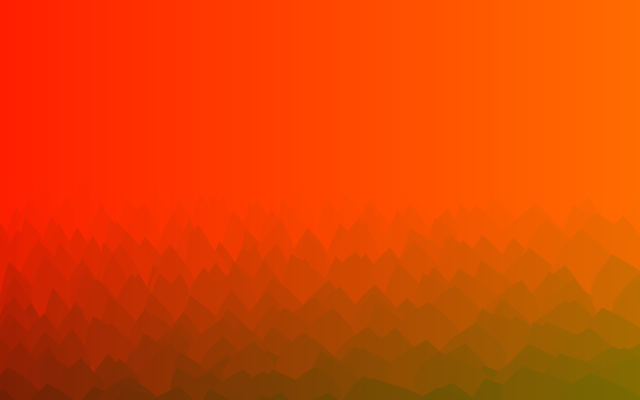
Write a Shadertoy shader that draws this background.

```glsl
// Overlapping pointed flame leaves rising from dark olive into a red-orange gradient.

const int ROWS = 18;
const float TOP = 0.535;      // height of the tallest row of tips
const float BEND = 0.35;      // leaves grow wider towards the right

float hash(vec2 p) {
    vec3 q = fract(p.xyx * vec3(0.1031, 0.1030, 0.0973));
    q += dot(q, q.yzx + 33.33);
    return fract((q.x + q.y) * q.z);
}

// Glowing backdrop, red at the left and orange at the right
vec3 skyColor(float x) {
    return mix(vec3(1.0, 0.12, 0.0), vec3(1.0, 0.42, 0.0), x);
}

// Shade of the nearest leaves, brown at the left and olive at the right
vec3 shadeColor(float x) {
    return mix(vec3(0.41, 0.12, 0.02), vec3(0.40, 0.42, 0.01), x);
}

// Coverage of a leaf with its tip at the given place; size = half width, height
float leaf(vec2 p, vec2 tip, vec2 size, float lean, float blur) {
    float t = clamp((tip.y - p.y) / size.y, 0.0, 1.0);
    float halfWidth = size.x * sin(t * 2.2);
    float axis = tip.x + lean * size.x * t * (2.0 - t);
    return clamp((halfWidth - abs(p.x - axis)) / blur, 0.0, 1.0);
}

// Paint one row of jittered leaves over the colour behind it
vec3 paintRow(vec3 color, vec2 p, float x, float row, float blur) {
    float depth = row / float(ROWS - 1);
    float pitch = mix(0.056, 0.086, depth);
    float shift = hash(vec2(row, 7.0));
    float cell = floor(p.x / pitch - shift);
    for (int i = -2; i <= 2; i++) {
        vec2 id = vec2(cell + float(i) + 40.0, row * 3.0 + 1.0);
        float jitter = hash(id);
        float rise = hash(id + 17.3);
        float lean = hash(id + 51.7) * 1.3 - 0.45;
        vec2 tip = vec2((cell + float(i) + shift + 0.2 + 0.6 * jitter) * pitch,
                        TOP * (1.0 - depth) + 0.07 * (rise - 0.6));
        vec2 size = vec2(pitch * mix(0.48, 0.68, hash(id + 83.1)),
                         mix(0.19, 0.095, depth));
        float shade = clamp(1.0 - tip.y / TOP, 0.02, 1.0);
        vec3 leafColor = mix(skyColor(x), shadeColor(x), shade);
        color = mix(color, leafColor, leaf(p, tip, size, lean, blur));
    }
    return color;
}

void mainImage(out vec4 fragColor, in vec2 fragCoord) {
    vec2 uv = fragCoord / iResolution.xy;
    vec2 p = vec2(uv.x * (1.0 + BEND - BEND * uv.x), uv.y);
    float blur = 1.5 / iResolution.x;

    // Rows from the back to the front
    vec3 color = skyColor(uv.x);
    for (int row = 0; row < ROWS; row++) {
        color = paintRow(color, p, uv.x, float(row), blur);
    }
    fragColor = vec4(color, 1.0);
}
```
